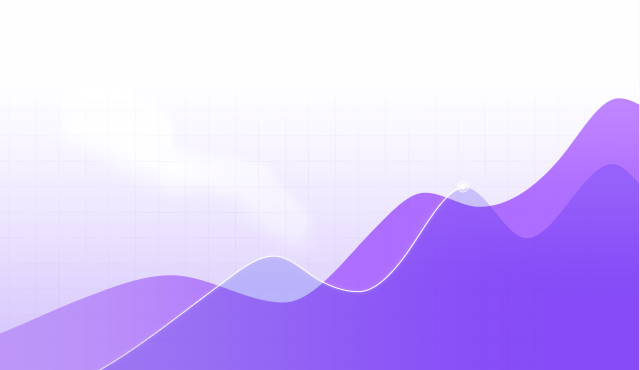
Give the GLSL for this background, as a WebGL 2 fragment shader.

```glsl
#version 300 es
precision highp float;
// Two violet hills over a pale lavender sky with a faint grid and soft mist.
// Each hill is a cubic Hermite curve through a few knots; the front one
// carries a glowing line that ends in a ringed marker. Canvas width is 1.

#define GRID_STEP vec2(0.039, 0.04)
#define GRID_OFFSET vec2(0.0155, 0.006)
#define GRID_SHIFT 0.0015
#define GRID_WIDTH 0.0006
#define GRID_STRENGTH 0.034
#define LINE_WIDTH 0.0008
#define GLOW_WIDTH 0.0025
#define MARKER vec2(0.7235, 0.2865)
#define MIST_STRENGTH 0.85
#define RIGHT_MARGIN 0.0012

uniform vec2 u_resolution;
out vec4 fragColor;

// Knots: position x, height, slope
const vec3 BACK_HILL[10] = vec3[10](
  vec3(0.0, 0.057, 0.4), vec3(0.13, 0.112, 0.38), vec3(0.267, 0.148, 0.0),
  vec3(0.443, 0.1055, 0.0), vec3(0.586, 0.2214, 1.0), vec3(0.664, 0.277, 0.0),
  vec3(0.749, 0.255, 0.0), vec3(0.872, 0.327, 1.15), vec3(0.967, 0.4245, 0.0),
  vec3(1.0, 0.414, -0.55));
const vec3 FRONT_HILL[10] = vec3[10](
  vec3(0.13, -0.014, 0.5), vec3(0.345, 0.134, 0.74), vec3(0.428, 0.178, 0.0),
  vec3(0.505, 0.137, -0.5), vec3(0.56, 0.1224, 0.0), vec3(0.625, 0.168, 1.25),
  vec3(0.7266, 0.285, 0.0), vec3(0.823, 0.206, 0.0), vec3(0.957, 0.3216, 0.0),
  vec3(1.0, 0.289, -1.2));

float hash(vec2 p) {
  return fract(sin(dot(p, vec2(127.1, 311.7))) * 43758.5);
}

float noise(vec2 p) {
  vec2 i = floor(p), f = fract(p);
  f = f * f * (3.0 - 2.0 * f);
  return mix(mix(hash(i), hash(i + vec2(1, 0)), f.x),
             mix(hash(i + vec2(0, 1)), hash(i + vec2(1, 1)), f.x), f.y);
}

// Height and slope of a hill at x
vec2 hill(vec3 knots[10], float x) {
  vec3 a = knots[0], b = knots[1];
  for (int i = 1; i < 9; i++) {
    if (x > knots[i].x) { a = knots[i]; b = knots[i + 1]; }
  }
  float w = b.x - a.x;
  float t = clamp((x - a.x) / w, 0.0, 1.0), u = 1.0 - t;
  float height = mix(a.y, b.y, t * t * (3.0 - 2.0 * t)) + w * t * u * (u * a.z - t * b.z);
  float slope = 6.0 * t * u * (b.y - a.y) / w + a.z * u * (1.0 - 3.0 * t) + b.z * t * (3.0 * t - 2.0);
  return vec2(height, slope);
}

// Signed distance across the hill edge, positive above it
float above(vec2 curve, float y) {
  return (y - curve.x) * inversesqrt(1.0 + curve.y * curve.y);
}

float capsule(vec2 p, vec2 a, vec2 b, float radius) {
  vec2 d = b - a;
  return length(p - a - d * clamp(dot(p - a, d) / dot(d, d), 0.0, 1.0)) - radius;
}

float cover(float d, float px) {
  return clamp(0.5 - d / px, 0.0, 1.0);
}

void main() {
  vec2 p = gl_FragCoord.xy / u_resolution.x;
  float px = 1.0 / u_resolution.x;

  // Sky fading from white to lavender
  float depth = clamp((0.465 - p.y) / 0.4, 0.0, 1.0);
  vec3 color = mix(vec3(0.998, 0.997, 1.0), vec3(0.85, 0.79, 0.99), pow(depth, 1.35));

  // Mist drifting down to the right, crisper on its upper side
  vec2 q = p + 0.02 * (vec2(noise(p * 22.0), noise(p * 22.0 + 9.0)) - 0.5);
  float mist = capsule(q, vec2(0.15, 0.40), vec2(0.225, 0.36), 0.055);
  mist = min(mist, capsule(q, vec2(0.22, 0.335), vec2(0.385, 0.295), 0.032));
  mist = min(mist, capsule(q, vec2(0.40, 0.29), vec2(0.455, 0.23), 0.035));
  float upperSide = smoothstep(-0.03, 0.03, p.y + 0.55 * p.x - 0.485);
  float mistFade = mix(1.0, 0.45, smoothstep(0.22, 0.46, p.x));
  float mistCover = smoothstep(mix(0.025, 0.008, upperSide), mix(-0.03, -0.012, upperSide), mist);
  color = mix(color, vec3(1.0), MIST_STRENGTH * mistFade * mistCover);

  // Back hill
  vec2 frontCurve = hill(FRONT_HILL, p.x);
  float backCover = cover(above(hill(BACK_HILL, p.x), p.y), px);
  float frontEdge = above(frontCurve, p.y);
  float frontCover = cover(frontEdge, px);
  vec3 backColor = mix(vec3(0.74, 0.59, 0.97), vec3(0.68, 0.43, 1.0), smoothstep(0.0, 0.6, p.x));
  backColor = mix(backColor, vec3(0.75, 0.52, 1.0), smoothstep(0.25, 0.43, p.y));

  // Front hill, paler where only sky lies behind it
  vec3 frontColor = mix(vec3(0.61, 0.46, 0.95), vec3(0.53, 0.30, 0.97), smoothstep(0.12, 0.85, p.x));
  frontColor = mix(frontColor, vec3(0.59, 0.38, 0.98), smoothstep(0.12, 0.32, p.y));
  vec3 paleFront = mix(vec3(0.72, 0.70, 0.98), vec3(0.79, 0.75, 0.98), smoothstep(0.11, 0.28, p.y));
  color = mix(color, backColor, backCover);
  color = mix(color, mix(paleFront, frontColor, backCover), frontCover);

  // Faint grid with alternating columns and broken strength
  vec2 cell = (p - GRID_OFFSET) / GRID_STEP;
  float parity = mod(floor(cell.x + 0.5), 2.0) * 2.0 - 1.0;
  cell.x -= parity * GRID_SHIFT / GRID_STEP.x;
  vec2 gridDist = abs(fract(cell + 0.5) - 0.5) * GRID_STEP;
  vec2 grid = clamp((GRID_WIDTH + 0.5 * px - gridDist) / px, 0.0, 1.0);
  float gridFade = smoothstep(0.47, 0.38, p.y) * (0.35 + 0.65 * hash(floor(cell + 0.5)));
  color -= GRID_STRENGTH * gridFade * max(grid.x, grid.y) * vec3(1.0, 1.1, 0.3)
         * mix(1.0, 0.4, max(backCover, frontCover));

  // Glowing line up to the marker
  float edge = abs(frontEdge);
  float reach = cover(p.x - MARKER.x, px) * mix(0.75, 1.0, smoothstep(0.15, 0.4, p.x));
  float line = 0.8 * cover(edge - LINE_WIDTH, px) + 0.2 * exp(-edge / GLOW_WIDTH);
  color = mix(color, vec3(1.0), min(line, 1.0) * reach);

  // Marker: dot, ring and halo
  float r = length(p - MARKER);
  float ring = 0.7 * cover(abs(r - 0.0085) - 0.0006, px) + 0.3 * cover(r - 0.0085, px);
  color = mix(color, vec3(1.0), clamp(ring + cover(r - 0.0042, px), 0.0, 1.0));

  // Pale margin on the right
  color = mix(color, vec3(0.98, 0.97, 1.0), cover(1.0 - RIGHT_MARGIN - p.x, px));
  fragColor = vec4(color, 1.0);
}
```
